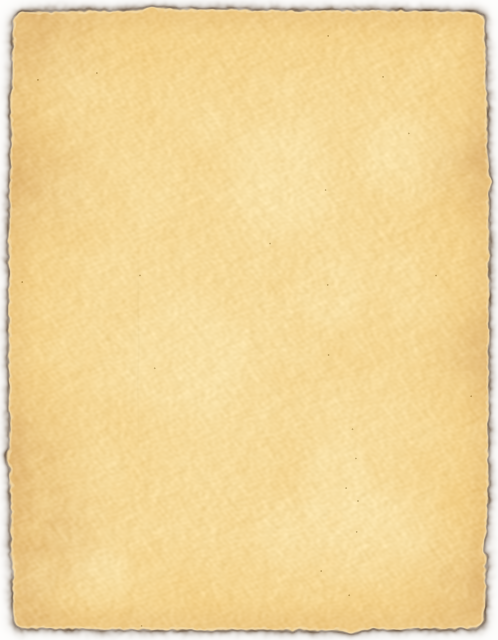
A Shadertoy shader for this texture:

```glsl
const vec3 BACKDROP = vec3(0.995, 0.993, 0.988);
const vec3 PALE = vec3(0.975, 0.885, 0.66);
const vec3 TAN = vec3(0.955, 0.82, 0.54);
const vec3 AMBER = vec3(0.85, 0.67, 0.42);
const vec3 BURNT = vec3(0.43, 0.35, 0.27);
const vec3 FRINGE = vec3(0.97, 0.89, 0.72);
const vec2 HALF_SIZE = vec2(0.375, 0.4845);
const float CORNER = 0.014;
const float BOW = 0.008;           // how far the sides pull in at the corners
const float TEAR = 0.006;          // amplitude of the ragged outline
const float BURN_WIDTH = 0.0026;
const float SHADOW_FADE = 0.0042;
const float GRAIN_SCALE = 150.0;
const float GRAIN_DEPTH = 0.034;

// Position and outward push of larger tears
const vec3 TEARS[5] = vec3[5](
    vec3(-0.152, 0.487, 0.005), vec3(0.376, 0.216, 0.005),
    vec3(-0.379, -0.216, 0.006), vec3(0.156, -0.487, 0.005),
    vec3(0.371, -0.355, -0.005));

// Position and radius of faded patches
const vec3 FADED[9] = vec3[9](
    vec3(0.126, 0.044, 0.060), vec3(0.048, 0.220, 0.100),
    vec3(0.075, -0.333, 0.065), vec3(0.204, -0.346, 0.085),
    vec3(-0.336, -0.398, 0.040), vec3(0.133, -0.255, 0.065),
    vec3(-0.230, -0.405, 0.050), vec3(0.250, 0.250, 0.080),
    vec3(-0.100, -0.060, 0.110));

// Position and radius of brown stains
const vec3 STAINS[8] = vec3[8](
    vec3(-0.355, 0.226, 0.085), vec3(-0.365, -0.203, 0.075),
    vec3(0.360, -0.430, 0.075), vec3(0.370, -0.050, 0.060),
    vec3(-0.330, 0.450, 0.080), vec3(-0.320, -0.333, 0.070),
    vec3(0.365, 0.240, 0.065), vec3(-0.350, -0.460, 0.055));

vec2 hash2(vec2 cell) {
    vec3 h = fract(cell.xyx * vec3(0.1031, 0.1030, 0.0973));
    h += dot(h, h.yzx + 33.33);
    return fract((h.xx + h.yz) * h.zy);
}

float gradientNoise(vec2 p) {
    vec2 cell = floor(p), f = fract(p);
    vec2 w = f * f * f * (f * (f * 6.0 - 15.0) + 10.0);
    vec4 corner;
    for (int i = 0; i < 4; i++) {
        vec2 o = vec2(i & 1, i >> 1);
        corner[i] = dot(hash2(cell + o) * 2.0 - 1.0, f - o);
    }
    return mix(mix(corner.x, corner.y, w.x), mix(corner.z, corner.w, w.x), w.y);
}

float fbm(vec2 p) {
    float sum = 0.0, amp = 0.6;
    for (int i = 0; i < 4; i++) {
        sum += amp * gradientNoise(p);
        p = mat2(0.8, 0.6, -0.6, 0.8) * p * 2.03 + 17.3;
        amp *= 0.55;
    }
    return sum;
}

float falloff(vec2 p, vec3 spot) {
    vec2 q = (p - spot.xy) / spot.z;
    return exp(-dot(q, q));
}

// Signed distance to the torn sheet, negative inside
float sheetDistance(vec2 p) {
    vec2 along = p / HALF_SIZE;
    vec2 size = HALF_SIZE - BOW * along.yx * along.yx * vec2(1.0, 0.5);
    vec2 q = abs(p) - size + CORNER;
    float d = length(max(q, 0.0)) + min(max(q.x, q.y), 0.0) - CORNER;
    d += TEAR * fbm(p * 19.0 + 5.0) + 0.5 * TEAR * gradientNoise(p * 95.0 + 31.0);
    for (int i = 0; i < 5; i++)
        d -= TEARS[i].z * falloff(p, vec3(TEARS[i].xy, 0.011));
    return d;
}

// Fibres lit from the upper left
float grain(vec2 p) {
    vec2 q = mat2(0.8, -0.45, 0.6, 0.9) * p * GRAIN_SCALE;
    vec2 light = vec2(0.35, -0.35);
    return gradientNoise(q + light) - gradientNoise(q - light)
         + 0.7 * (gradientNoise(q * 0.45 + light) - gradientNoise(q * 0.45 - light));
}

vec3 paperColor(vec2 p, float d) {
    float mottle = fbm(p * 9.0 + 3.0);
    float blotch = fbm(p * 26.0 + 41.0);
    float age = 0.5 + 0.55 * mottle + 0.4 * blotch;
    age += 0.45 * smoothstep(-0.16, 0.0, d) - 0.1 * smoothstep(-0.2, -0.4, d);
    for (int i = 0; i < 9; i++) {
        float ragged = falloff(p, FADED[i]) + 0.6 * blotch;
        age -= 0.32 * smoothstep(0.3, 0.65, ragged);
    }
    float stain = 0.22 * smoothstep(-0.05, 0.0, d);
    for (int i = 0; i < 8; i++)
        stain += 0.34 * falloff(p, STAINS[i]) * (1.0 + 1.2 * blotch);
    vec3 color = mix(PALE, TAN, clamp(age, 0.0, 1.15));
    color = mix(color, AMBER, clamp(stain, 0.0, 0.75));

    // Faint upright crease
    float creaseX = p.x + 0.173 + 0.004 * gradientNoise(vec2(p.y * 14.0, 2.0));
    float crease = exp(-pow(creaseX / 0.0016, 2.0)) * smoothstep(0.24, 0.0, abs(p.y + 0.04));
    color -= 0.02 * crease;

    // Sparse specks
    vec2 cell = floor(p * 22.0), seed = hash2(cell + 71.0);
    float speck = length(fract(p * 22.0) - 0.2 - 0.6 * seed) / 22.0;
    color -= 0.2 * step(0.95, hash2(cell + 9.0).x) * smoothstep(0.0022, 0.0005, speck);
    return color + GRAIN_DEPTH * grain(p) * vec3(0.7, 0.9, 1.25);
}

void mainImage(out vec4 fragColor, in vec2 fragCoord) {
    vec2 p = (fragCoord - 0.5 * iResolution.xy) / iResolution.y;
    float aa = 1.0 / iResolution.y;
    float d = sheetDistance(p);

    // Scorched rim fading into the backdrop
    float shadow = exp(-max(d - BURN_WIDTH, 0.0) / SHADOW_FADE);
    shadow *= 0.72 + 0.5 * gradientNoise(p * 45.0);
    vec3 color = mix(BACKDROP, BURNT, clamp(shadow, 0.0, 1.0));

    // Sheet with a frayed light lip
    vec3 paper = paperColor(p, d);
    float lip = smoothstep(-0.005, -0.001, d + 0.003 * gradientNoise(p * 130.0));
    paper = mix(paper, FRINGE, 0.6 * lip);
    color = mix(color, paper, smoothstep(aa, -aa, d));
    fragColor = vec4(clamp(color, 0.0, 1.0), 1.0);
}
```
